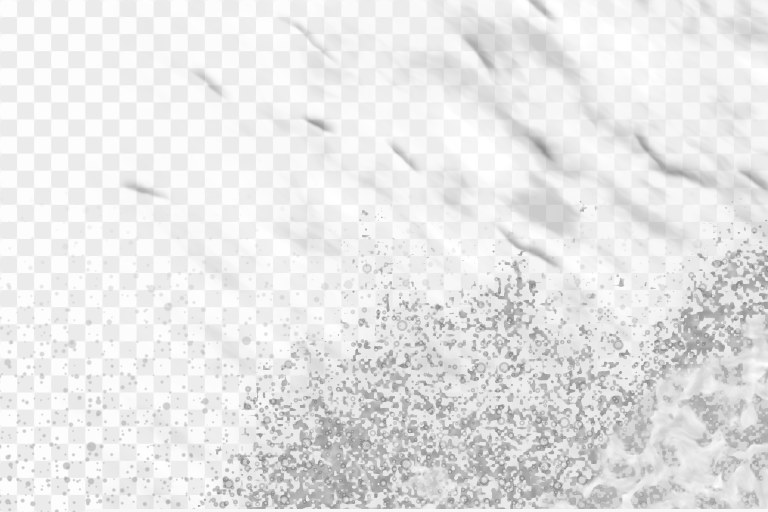
Give the GLSL for this texture, as a WebGL 1 fragment shader.

```glsl
precision highp float;
// Grey rippled water, spray and foam over a pale checkerboard.
uniform vec2 u_resolution;

float hash(vec2 p) {
  return fract(sin(dot(p, vec2(127.1, 311.7))) * 43758.545);
}

float noise(vec2 p) {
  vec2 i = floor(p), f = fract(p);
  f = f * f * (3.0 - 2.0 * f);
  return mix(mix(hash(i), hash(i + vec2(1, 0)), f.x),
             mix(hash(i + vec2(0, 1)), hash(i + vec2(1, 1)), f.x), f.y);
}

float fbm(vec2 p) {
  float sum = 0.0, amp = 0.53;
  for (int i = 0; i < 4; i++) {
    sum += amp * noise(p);
    p = mat2(0.8, 0.6, -0.6, 0.8) * p * 2.03 + 7.1;
    amp *= 0.5;
  }
  return sum;
}

float clump(vec2 p, vec2 center, vec2 size) {
  vec2 d = (p - center) / size;
  return exp(-dot(d, d));
}

// Tapered fold: crisp on its lower side, feathered above.
float crease(vec2 p, vec2 a, vec2 b, float width) {
  vec2 ab = b - a;
  float t = dot(p - a, ab) / dot(ab, ab);
  float side = dot(p - a, normalize(vec2(-ab.y, ab.x)));
  float taper = smoothstep(-0.15, 0.4, t) * (1.0 - smoothstep(0.65, 1.15, t));
  float w = width * (side > 0.0 ? 1.8 : 0.7);
  return taper * exp(-side * side / (w * w));
}

// Scattered drops: x is the disc, y is the rim.
vec2 drops(vec2 p, float scale, float chance, float px) {
  vec2 cell = floor(p * scale), f = fract(p * scale);
  float r = mix(0.08, 0.24, pow(hash(cell + 3.7), 2.0));
  vec2 c = 0.3 + 0.4 * vec2(hash(cell + 11.3), hash(cell + 23.9));
  float d = length(f - c) - r, aa = px * scale;
  float on = step(hash(cell + 41.0), chance);
  return on * vec2(1.0 - smoothstep(-aa, aa, d),
                   1.0 - smoothstep(0.03, 0.03 + aa, abs(d)));
}

void main() {
  float px = 1.0 / u_resolution.y;
  vec2 p = gl_FragCoord.xy * px;
  p.x *= 1.5 * u_resolution.y / u_resolution.x;

  // Checkerboard, thirty rows high
  vec2 wave = sin(p * 30.0 * 3.14159);
  float aa = 47.0 * px;
  float check = smoothstep(-aa, aa, wave.x * wave.y);
  float shade = mix(0.992, 0.922, check);

  // Soft swell, stretched down to the right
  vec2 bent = p + 0.035 * (vec2(fbm(p * 9.0), fbm(p * 9.0 + 31.0)) - 0.5);
  vec2 along = vec2(0.8 * bent.x - 0.6 * bent.y, 0.6 * bent.x + 0.8 * bent.y);
  float swell = fbm(along * vec2(6.0, 19.0));
  float water = smoothstep(0.15, 1.2, p.x + 0.25 * (1.0 - p.y));
  shade = mix(shade, 0.93, 0.4 * water);
  shade -= water * (0.13 * smoothstep(0.52, 0.8, swell) - 0.035 * smoothstep(0.5, 0.25, swell));

  // Sharp folds on the upper surface
  float fold = crease(bent, vec2(0.90, 0.93), vec2(0.96, 0.85), 0.008);
  fold += crease(bent, vec2(1.01, 1.01), vec2(1.09, 0.955), 0.007);
  fold += crease(bent, vec2(1.03, 0.74), vec2(1.10, 0.69), 0.008);
  fold += crease(bent, vec2(0.76, 0.72), vec2(0.82, 0.66), 0.005);
  fold += crease(bent, vec2(0.59, 0.775), vec2(0.66, 0.735), 0.006);
  fold += crease(bent, vec2(1.24, 0.75), vec2(1.30, 0.66), 0.005);
  fold += crease(bent, vec2(1.27, 0.67), vec2(1.39, 0.635), 0.010);
  fold += crease(bent, vec2(1.43, 0.68), vec2(1.51, 0.62), 0.008);
  fold += crease(bent, vec2(0.97, 0.57), vec2(1.09, 0.47), 0.007);
  fold += 0.6 * crease(bent, vec2(0.54, 0.97), vec2(0.66, 0.88), 0.005);
  fold += 0.7 * crease(bent, vec2(0.24, 0.632), vec2(0.33, 0.61), 0.006);
  fold += 0.6 * crease(bent, vec2(0.37, 0.86), vec2(0.44, 0.81), 0.006);
  shade -= 0.27 * min(fold, 1.0) * (0.6 + 0.6 * noise(along * vec2(40.0, 130.0)));

  // Spray density rises toward the bottom and gathers in clumps
  float crest = -0.13 + 0.66 * smoothstep(0.1, 0.8, p.x) + 0.12 * smoothstep(1.3, 1.5, p.x);
  float depth = crest - p.y + 0.32 * (fbm(p * 8.0) - 0.5);
  float spray = 0.78 * smoothstep(-0.1, 0.42, depth);
  spray += 0.32 * clump(p, vec2(0.73, 0.51), vec2(0.06, 0.08));
  spray += 0.38 * clump(p, vec2(1.00, 0.42), vec2(0.05, 0.07));
  spray += 0.25 * clump(p, vec2(0.86, 0.36), vec2(0.06, 0.04));
  spray += 0.25 * clump(p, vec2(1.16, 0.34), vec2(0.05, 0.04));
  spray += 0.45 * clump(p, vec2(1.46, 0.46), vec2(0.10, 0.08));
  spray += 0.45 * clump(p, vec2(1.34, 0.30), vec2(0.05, 0.10));
  spray += 0.25 * clump(p, vec2(0.60, 0.08), vec2(0.14, 0.10));
  float grain = 0.55 * noise(p * 165.0) + 0.45 * fbm(p * 52.0);
  float cut = 0.82 - 0.44 * spray;
  float speck = smoothstep(cut - 0.07, cut + 0.1, grain);
  shade = mix(shade, 0.9, 0.75 * smoothstep(0.1, 0.7, spray));
  shade = mix(shade, 0.60 + 0.16 * noise(p * 95.0 + 9.0), speck * smoothstep(0.0, 0.15, spray));

  // Loose droplets and bubble rims
  float low = smoothstep(0.75, 0.05, p.y);
  for (int i = 0; i < 3; i++) {
    float k = float(i);
    vec2 drop = drops(p + 0.37 * k, 26.0 + 19.0 * k, 0.06 + 0.4 * low, px);
    shade = mix(shade, mix(0.68, 0.91, smoothstep(0.3, 0.7, spray)), 0.65 * drop.x * low);
    shade -= 0.13 * drop.y * smoothstep(0.1, 0.4, spray);
  }

  // Splashing foam in the right corner and along the bottom
  float edge = 0.38 * smoothstep(1.0, 1.5, p.x) - p.y + 0.13 * (fbm(p * 14.0) - 0.5);
  float body = smoothstep(-0.015, 0.025, edge) * smoothstep(0.98, 1.06, p.x);
  vec2 curl = p + 0.06 * vec2(fbm(p * 13.0), fbm(p * 13.0 + 17.0));
  float lace = 1.0 - abs(2.0 * fbm(curl * 17.0) - 1.0);
  float relief = fbm(curl * 24.0) - fbm(curl * 24.0 + vec2(0.22, -0.22));
  float foam = body * smoothstep(0.66, 0.86, lace);
  foam += 0.75 * clump(p, vec2(0.80, 0.06), vec2(0.17, 0.09)) * smoothstep(0.83, 0.95, lace);
  shade = mix(shade, 0.75, 0.45 * body);
  shade = mix(shade, 0.90 + 0.35 * relief, min(foam, 1.0));

  // Pale strip under the water
  shade = mix(shade, 0.97, (1.0 - smoothstep(0.005, 0.005 + px, p.y)) * step(0.17, p.x));
  gl_FragColor = vec4(vec3(clamp(shade, 0.56, 1.0)), 1.0);
}
```
